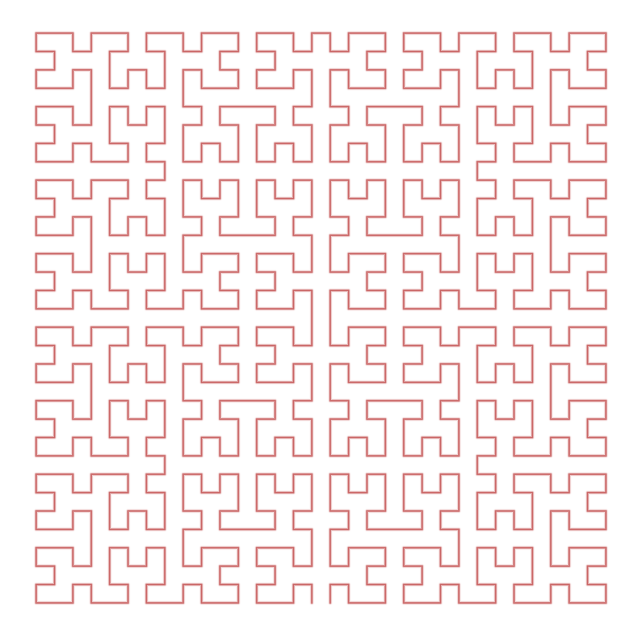
This pattern is drawn by a Shadertoy shader. Its source:

```glsl
// Moore curve on a 32 by 32 lattice, drawn as a thin soft red line on white.

// Position of a cell along a 16 by 16 Hilbert curve from (0,0) to (15,0)
int hilbertIndex(ivec2 cell) {
    int index = 0;
    for (int s = 8; s > 0; s /= 2) {
        int rx = (cell.x & s) > 0 ? 1 : 0;
        int ry = (cell.y & s) > 0 ? 1 : 0;
        index += s * s * ((3 * rx) ^ ry);
        if (ry == 0) {
            if (rx == 1) cell = 15 - cell;
            cell = cell.yx;
        }
    }
    return index;
}

bool inLattice(ivec2 cell) {
    return min(cell.x, cell.y) >= 0 && max(cell.x, cell.y) < 32;
}

// Two stacked Hilbert curves on the left, mirrored and reversed on the right
int mooreIndex(ivec2 cell) {
    bool right = cell.x > 15;
    if (right) cell.x = 31 - cell.x;
    int index = hilbertIndex(ivec2(cell.y & 15, 15 - cell.x)) + 256 * (cell.y / 16);
    return right ? 1023 - index : index;
}

float segmentDistance(vec2 p, vec2 end) {
    return length(p - end * clamp(dot(p, end), 0.0, 1.0));
}

// Distance to the curve, in lattice steps
float curveDistance(vec2 p) {
    ivec2 cell = ivec2(floor(p + 0.5));
    if (!inLattice(cell)) return 1e3;
    vec2 local = p - vec2(cell);
    int index = mooreIndex(cell);
    float d = 1e3;
    for (int i = 0; i < 4; i++) {
        int side = i < 2 ? 1 : -1;
        ivec2 dir = (i & 1) == 0 ? ivec2(side, 0) : ivec2(0, side);
        ivec2 next = cell + dir;
        // Only consecutive cells are joined
        if (inLattice(next) && abs(mooreIndex(next) - index) == 1)
            d = min(d, segmentDistance(local, vec2(dir)));
    }
    return d;
}

void mainImage(out vec4 fragColor, in vec2 fragCoord) {
    float spacing = 0.0289;
    vec2 p = (fragCoord - vec2(0.5016, 0.5) * iResolution.xy) / iResolution.y;
    float d = curveDistance(p / spacing + 15.5) * spacing;

    // Gaussian stroke, widened and lightened on small canvases
    float softness = max(0.00134, 0.6 / iResolution.y);
    float ink = 0.69 * 0.00134 / softness * exp(-0.5 * d * d / (softness * softness));

    vec3 firebrick = vec3(0.70, 0.13, 0.13);
    fragColor = vec4(mix(vec3(1.0), firebrick, ink), 1.0);
}
```
